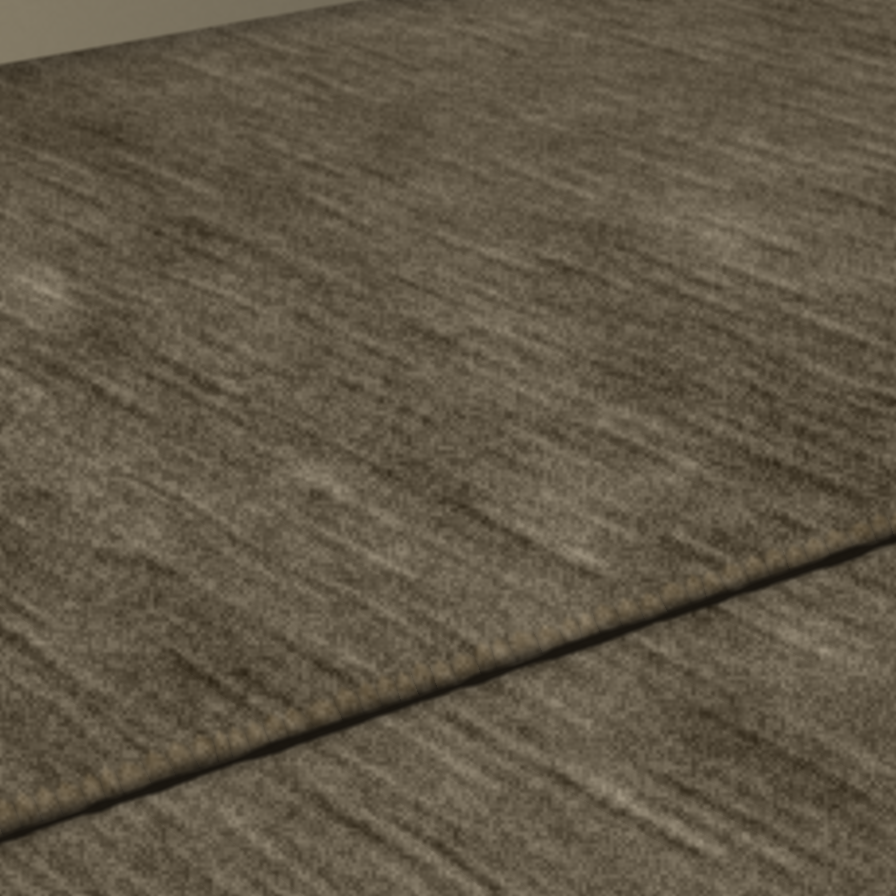
Reproduce this texture procedurally as a Shadertoy shader.

```glsl
// Ribbed carpet tiles seen at a low angle, with a wall behind and a dark seam in front.
// Two vanishing points on one horizon give floor coordinates; staggered ribs,
// stretched value noise, soft worn patches and pile grain shade the floor.
#define HORIZON 1.91
#define RIB_VANISH -2.37
#define SEAM_VANISH 5.48
#define RIB_ROWS 54.0
#define RIB_DEPTH 0.075
#define RIDGE_DEPTH 0.075
#define STREAK_DEPTH 0.21
#define GRAIN_DEPTH 0.20
#define TUFT_SPACING 0.023
#define PILE_COLOR vec3(0.381, 0.343, 0.276)
#define WALL_COLOR vec3(0.515, 0.480, 0.400)
#define GAP_COLOR vec3(0.085, 0.070, 0.048)

float hash(vec2 p) {
    vec3 q = fract(vec3(p.xyx) * 0.1031);
    q += dot(q, q.yzx + 33.33);
    return fract((q.x + q.y) * q.z);
}
float noise(vec2 p) {
    vec2 i = floor(p), f = fract(p);
    f = f * f * (3.0 - 2.0 * f);
    return mix(mix(hash(i), hash(i + vec2(1, 0)), f.x),
               mix(hash(i + vec2(0, 1)), hash(i + vec2(1, 1)), f.x), f.y);
}
float bell(float x, float width) {
    return exp(-x * x / (width * width));
}
// x runs across the ribs, evened out by the log; y runs along them
vec2 floorCoords(vec2 p) {
    vec2 g = vec2(p.x - RIB_VANISH, SEAM_VANISH - p.x) / (HORIZON - p.y);
    return vec2(log(g.x), g.y);
}
// Offset from a centre, turned so that x follows the ribs there
vec2 alongRibs(vec2 p, vec2 centre) {
    vec2 axis = normalize(centre - vec2(RIB_VANISH, HORIZON)), d = p - centre;
    return vec2(dot(d, axis), axis.x * d.y - axis.y * d.x);
}
// Staggered raised ribs: a light crest, a shaded foot and a tone per segment
float ribs(vec2 g) {
    float q = g.x * RIB_ROWS + 0.4 * noise(g * vec2(16.0, 5.0));
    float row = floor(q), f = fract(q);
    float along = g.y * 2.7 + hash(vec2(row, 7.0)) * 20.0;
    float t = fract(along);
    float height = hash(vec2(row, floor(along)));
    float tone = hash(vec2(floor(along), row + 40.0)) - 0.5;
    float span = smoothstep(0.0, 0.1, t) * (1.0 - smoothstep(0.6, 1.0, t));
    float body = smoothstep(0.0, 0.25, f) * (1.0 - smoothstep(0.75, 1.0, f));
    float relief = bell(f - 0.64, 0.2) - 0.85 * bell(f - 0.24, 0.2);
    return span * (height * relief + 0.7 * tone * body);
}
// Streaks stretched along the ribs, centred on zero
float streaks(vec2 g) {
    float sum = 0.0, weight = 0.34;
    vec2 scale = vec2(19.0, 3.6);
    for (int i = 0; i < 4; i++) {
        sum += weight * (noise(g * scale + float(i) * 17.3) - 0.5);
        scale *= vec2(1.9, 2.0);
        weight *= 0.88;
    }
    return sum;
}
// The tallest ridges: start and length
float ridges(vec2 p) {
    vec3 lines[16] = vec3[16](
        vec3(0.32, 0.48, 0.16), vec3(0.16, 0.395, 0.12), vec3(0.73, 0.557, 0.28), vec3(0.52, 0.447, 0.20),
        vec3(0.35, 0.128, 0.23), vec3(0.21, 0.766, 0.23), vec3(0.625, 0.154, 0.23), vec3(0.0, 0.31, 0.20),
        vec3(0.33, 0.303, 0.14), vec3(0.50, 0.215, 0.13), vec3(0.03, 0.62, 0.18), vec3(0.47, 0.92, 0.12),
        vec3(0.83, 0.622, 0.16), vec3(0.13, 0.83, 0.12), vec3(0.52, 0.648, 0.12), vec3(0.74, 0.41, 0.10));
    float sum = 0.0;
    for (int i = 0; i < 16; i++) {
        vec2 d = alongRibs(p, lines[i].xy);
        float width = 0.0075 - 0.003 * p.y, len = lines[i].z;
        float span = smoothstep(-0.01, 0.02, d.x) * (1.0 - smoothstep(len - 0.03, len + 0.01, d.x));
        sum += span * (bell(d.y, width) - 0.8 * bell(d.y + 2.1 * width, 1.2 * width));
    }
    return sum;
}
// Worn and shaded areas: centre, size, strength
float patches(vec2 p) {
    vec4 spots[12] = vec4[12](
        vec4(0.04, 0.675, 0.050, 0.09), vec4(0.64, 0.39, 0.050, 0.10), vec4(0.91, 0.265, 0.060, 0.09),
        vec4(0.80, 0.75, 0.050, 0.05), vec4(0.56, 0.60, 0.080, 0.055), vec4(0.50, 0.45, 0.042, -0.085),
        vec4(0.12, 0.645, 0.036, -0.08), vec4(0.87, 0.50, 0.085, -0.05), vec4(0.35, 0.75, 0.075, -0.04),
        vec4(0.10, 0.86, 0.130, -0.05), vec4(0.12, 0.48, 0.090, 0.05), vec4(0.80, 0.17, 0.080, -0.04));
    float sum = 0.0;
    for (int i = 0; i < 12; i++)
        sum += spots[i].w * bell(length(alongRibs(p, spots[i].xy) * vec2(0.75, 1.6)), spots[i].z);
    return sum;
}

void mainImage(out vec4 fragColor, in vec2 fragCoord) {
    vec2 p = fragCoord / iResolution.xy;
    float px = 1.0 / iResolution.y;
    float seam = p.y - (0.0625 + 0.336 * p.x), wall = p.y - (0.928 + 0.178 * p.x);
    // Carpet pile; the front tile has its own run of ribs
    vec2 g = floorCoords(p) + (seam < 0.0 ? vec2(3.7, 1.3) : vec2(0.0));
    float far = smoothstep(0.45, 1.0, p.y);
    float grain = 0.6 * noise(p * 230.0) + 0.4 * noise(p.yx * 120.0 + 9.0) - 0.5;
    float shade = (ribs(g) * RIB_DEPTH + ridges(p) * RIDGE_DEPTH) * (1.0 - 0.4 * far) + patches(p);
    shade += streaks(g) * STREAK_DEPTH * (1.0 - 0.3 * far) + grain * GRAIN_DEPTH * (1.0 - 0.5 * far);
    vec3 color = PILE_COLOR + shade * vec3(1.0, 0.98, 0.93);
    // Rounded tile edge with a row of tufts, darker towards its foot
    float tuftX = (p.x + seam * 0.35) / TUFT_SPACING + 0.9 * noise(vec2(p.x * 30.0, 2.0));
    float tuft = abs(fract(tuftX) - 0.5) * 2.0;
    float edge = seam / mix(0.048, 0.036, p.x) + 0.2 * tuft + 0.15 * hash(vec2(floor(tuftX), 3.0));
    float onLip = smoothstep(0.0, 0.006, seam) * (1.0 - smoothstep(0.85, 1.1, edge));
    float tuftLight = mix(0.6, 1.16, smoothstep(0.15, 0.75, edge)) - 0.33 * tuft * tuft;
    vec3 lipColor = (PILE_COLOR + vec3(0.02, 0.01, -0.004) + 0.6 * shade) * tuftLight;
    color = mix(color, lipColor, 0.9 * onLip);
    // Gap below the edge, with a ragged width and a soft shadow
    float ragged = 0.0015 + 0.004 * noise(vec2(p.x * 45.0, 5.0));
    color *= 1.0 - 0.25 * bell(seam, 0.012);
    float gap = 1.0 - smoothstep(ragged - 0.002, ragged + 0.004 + px, abs(seam));
    color = mix(color, GAP_COLOR, 0.93 * gap);
    // Wall, dimmer to the right, and its contact shadow
    color *= 1.0 - 0.18 * bell(wall, 0.022);
    vec3 wallColor = WALL_COLOR * (1.0 - 0.32 * p.x) + 0.012 * grain;
    color = mix(color, wallColor, smoothstep(-0.002 - px, 0.002 + px, wall));
    fragColor = vec4(clamp(color, 0.0, 1.0), 1.0);
}
```
